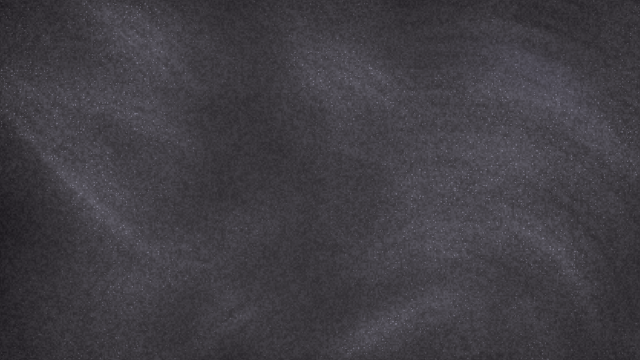
Reproduce this texture procedurally as a Shadertoy shader.

```glsl
// A wiped slate chalkboard with curved eraser smears, chalk dust and fine grain.

const vec3 SLATE = vec3(0.248, 0.238, 0.256);
const vec2 SWEEP_CENTRE = vec2(1.22, 0.02);
const int STROKES = 44;

float hash(vec2 p) {
    vec3 q = fract(p.xyx * 0.1031);
    q += dot(q, q.yzx + 33.33);
    return fract((q.x + q.y) * q.z);
}

vec2 hash2(vec2 p) {
    return vec2(hash(p), hash(p + 71.7));
}

float noise(vec2 p) {
    vec2 cell = floor(p), f = fract(p);
    f = f * f * (3.0 - 2.0 * f);
    float low = mix(hash(cell), hash(cell + vec2(1, 0)), f.x);
    float high = mix(hash(cell + vec2(0, 1)), hash(cell + vec2(1, 1)), f.x);
    return mix(low, high, f.y);
}

float fbm(vec2 p) {
    float sum = 0.0, weight = 0.53;
    for (int i = 0; i < 4; i++) {
        sum += weight * noise(p);
        p = mat2(1.6, 1.2, -1.2, 1.6) * p + 17.3;
        weight *= 0.5;
    }
    return sum;
}

// Coordinates along and across a bent stroke
vec2 strokeFrame(vec2 p, vec2 centre, float angle, float bend) {
    vec2 d = p - centre;
    vec2 along = vec2(cos(angle), sin(angle));
    vec2 q = vec2(dot(d, along), dot(d, vec2(-along.y, along.x)));
    q.y += bend * q.x * q.x;
    return q;
}

// Soft smear made of thin parallel streaks
float smear(vec2 q, vec2 size, float seed) {
    vec2 r = q / size;
    float body = exp(-dot(r, r));
    float fine = noise(q * vec2(9.0, 120.0) + seed);
    float broad = noise(q * vec2(5.0, 38.0) + seed + 9.0);
    return body * (0.15 + 0.45 * fine + 0.55 * broad);
}

// Wiping direction: diagonal at left, flat below, circular at right
vec2 sweep(vec2 centre, float jitter) {
    vec2 radial = centre - SWEEP_CENTRE;
    float radius = max(length(radial), 0.25);
    float circular = atan(-radial.x, radial.y);
    float straight = mix(0.22, -0.72, smoothstep(0.2, 0.6, centre.y));
    bool onArc = centre.x > 1.1;
    float angle = onArc ? circular + 0.25 * jitter : straight + 0.9 * jitter;
    return vec2(angle, onArc ? 0.5 / radius : 0.9 * jitter);
}

float eraserStrokes(vec2 p, float aspect) {
    float sum = 0.0;
    for (int i = 0; i < STROKES; i++) {
        float id = float(i);
        vec2 centre = hash2(vec2(id, 3.0)) * vec2(aspect, 1.0);
        vec2 shape = hash2(vec2(id, 19.0));
        vec2 path = sweep(centre, hash(vec2(id, 41.0)) - 0.5);
        vec2 size = vec2(mix(0.08, 0.32, shape.x), mix(0.02, 0.085, shape.y));
        float strength = mix(-0.025, 0.08, hash(vec2(id, 57.0)));
        sum += strength * smear(strokeFrame(p, centre, path.x, path.y), size, id * 7.1);
    }
    return sum;
}

// Scattered round specks, one candidate per cell
float dust(vec2 p, float cells, float density, float pixel) {
    vec2 g = p * cells, id = floor(g);
    vec2 offset = fract(g) - mix(vec2(0.3), vec2(0.7), hash2(id));
    float radius = mix(0.12, 0.32, hash(id + 5.0));
    float edge = max(0.15, 0.5 * pixel * cells);
    float dotMask = 1.0 - smoothstep(radius - edge, radius + edge, length(offset));
    return dotMask * step(1.0 - density, hash(id + 23.0));
}

float edgeShade(vec2 uv) {
    vec2 e = abs(uv * 2.0 - 1.0);
    return 0.04 * pow(e.x, 4.0) + 0.035 * pow(e.y, 6.0) + 0.035 * exp(-uv.x * 14.0);
}

void mainImage(out vec4 fragColor, in vec2 fragCoord) {
    vec2 p = fragCoord / iResolution.y;
    vec2 uv = fragCoord / iResolution.xy;
    float aspect = iResolution.x / iResolution.y;

    // Cloudy residue and long circular wiping lines
    float cloud = fbm(p * 3.2 + 4.0) - 0.5;
    vec2 arm = p - SWEEP_CENTRE;
    vec2 polar = vec2(atan(arm.x, arm.y) * 3.0, length(arm) * 65.0);
    float lines = (noise(polar) - 0.5) * smoothstep(0.85, 1.3, p.x);
    float smears = eraserStrokes(p, aspect);
    float haze = smear(strokeFrame(p, vec2(1.48, 0.80), -0.5, 1.0), vec2(0.2, 0.075), 2.0);
    float tone = 0.14 * cloud + 0.03 * lines + smears + 0.045 * haze - edgeShade(uv);

    // Slate grain and chalk dust gathered on the pale residue
    float grain = noise(p * 235.0) + 0.5 * noise(p * 110.0 + 31.0) - 0.75;
    float chalk = clamp(0.3 + 2.2 * cloud + 12.0 * smears, 0.0, 1.0);
    float specks = dust(p, 135.0, 0.02 + 0.13 * chalk, 1.0 / iResolution.y);
    tone += grain * mix(0.058, 0.08, chalk) + specks * mix(0.04, 0.13, chalk);

    // Paler chalk leans towards blue
    vec3 colour = SLATE + tone;
    colour.b += 0.16 * max(tone + 0.02, 0.0) + 0.012 * haze;
    fragColor = vec4(clamp(colour, 0.0, 1.0), 1.0);
}
```
